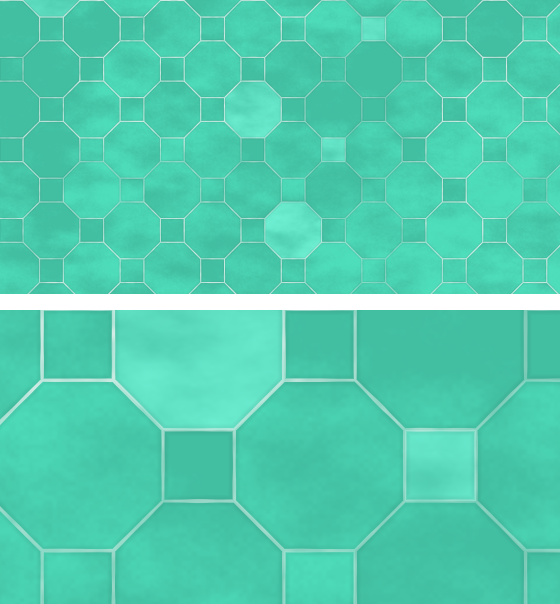
Top: the whole. Bottom: its middle third, enlarged.
A Shadertoy shader for this pattern:

```glsl
// Worn mint-green floor of octagon and small square tiles with pale grout lines.

const float STEPS_ACROSS = 13.9;              // octagon-to-square steps over the width
const vec2  GRID_ORIGIN  = vec2(0.277, 0.579);
const float SQUARE_HALF  = 0.295;             // half side of a square tile, in steps
const float GROUT_HALF   = 0.014;

const vec3 DEEP_MINT  = vec3(0.258, 0.745, 0.630);
const vec3 LIGHT_MINT = vec3(0.305, 0.870, 0.735);
const vec3 PALE_GLAZE = vec3(0.440, 0.940, 0.830);
const vec3 GROUT      = vec3(0.840, 0.930, 0.905);

float hash(vec2 p)
{
    return fract(sin(dot(p, vec2(127.1, 311.7))) * 43758.5453);
}

float valueNoise(vec2 p)
{
    vec2 cell = floor(p);
    vec2 f = fract(p);
    f = f * f * (3.0 - 2.0 * f);
    float low  = mix(hash(cell), hash(cell + vec2(1.0, 0.0)), f.x);
    float high = mix(hash(cell + vec2(0.0, 1.0)), hash(cell + 1.0), f.x);
    return mix(low, high, f.y);
}

float fbm(vec2 p)
{
    float sum = 0.0;
    float weight = 0.5;
    for (int octave = 0; octave < 5; octave++)
    {
        sum += weight * valueNoise(p);
        p = mat2(1.6, 1.2, -1.2, 1.6) * p + 7.3;
        weight *= 0.5;
    }
    return sum;
}

// Returns tile centre (xy), distance to the nearest joint (z), and 1 for a square (w).
vec4 octagonSquareTile(vec2 g, float squareHalf)
{
    // Octagons sit on grid points of even parity, each inside a unit diamond.
    vec2 diagonal = floor(0.5 * vec2(g.x + g.y, g.x - g.y) + 0.5);
    vec2 centre = vec2(diagonal.x + diagonal.y, diagonal.x - diagonal.y);
    vec2 local = g - centre;
    vec2 a = abs(local);

    float toSide = max(a.x, a.y) - (1.0 - squareHalf);
    float toDiagonal = (1.0 - a.x - a.y) * 0.70711;
    if (toSide > 0.0)
    {
        vec2 axis = a.x > a.y ? vec2(sign(local.x), 0.0) : vec2(0.0, sign(local.y));
        return vec4(centre + axis, toSide, 1.0);
    }
    return vec4(centre, min(-toSide, toDiagonal), 0.0);
}

// Cloudy glaze with a tone of its own for every tile.
vec3 glaze(vec2 g, vec2 tile, float isSquare, float height)
{
    float tileTone = hash(tile + 3.7) - 0.5;
    float patches = fbm(g * 0.32 + 4.0) - 0.5;
    vec2 tileOffset = 19.0 * vec2(hash(tile + 0.5), hash(tile + 8.1));
    float clouds = fbm(g * vec2(1.3, 2.3) + tileOffset) - 0.5;
    float grain = valueNoise(g * 26.0) - 0.5;

    float tone = 0.68 - 0.40 * height - 0.12 * isSquare
               + 0.45 * tileTone + 1.0 * patches + 1.1 * clouds + 0.14 * grain;
    vec3 colour = mix(DEEP_MINT, LIGHT_MINT, smoothstep(0.0, 1.0, tone));

    // A few tiles are bleached.
    float bleached = step(0.965, hash(tile + 21.3));
    return mix(colour, PALE_GLAZE, bleached * clamp(0.6 + 1.2 * clouds, 0.0, 1.0));
}

// Grout strength: broad faded areas and small chips along the joints.
float groutWear(vec2 g)
{
    float fading = smoothstep(0.25, 0.65, fbm(g * 0.45 + 31.0));
    float chips = valueNoise(g * 11.0 + 5.0);
    return mix(0.50, 1.0, fading) * mix(0.72, 1.0, chips);
}

void mainImage(out vec4 fragColor, in vec2 fragCoord)
{
    float pixel = STEPS_ACROSS / iResolution.x;
    vec2 g = fragCoord * pixel - GRID_ORIGIN;

    vec4 tile = octagonSquareTile(g, SQUARE_HALF);
    float height = fragCoord.y / iResolution.y;
    vec3 colour = glaze(g, tile.xy, tile.w, height);

    // Slightly shaded tile rim, then the grout itself.
    colour *= 1.0 - 0.06 * (1.0 - smoothstep(0.015, 0.06, tile.z));
    float width = GROUT_HALF * mix(0.8, 1.2, valueNoise(g * 6.0));
    float joint = clamp((width - tile.z) / pixel + 0.5, 0.0, 1.0);
    colour = mix(colour, GROUT, joint * groutWear(g));

    fragColor = vec4(colour, 1.0);
}
```
